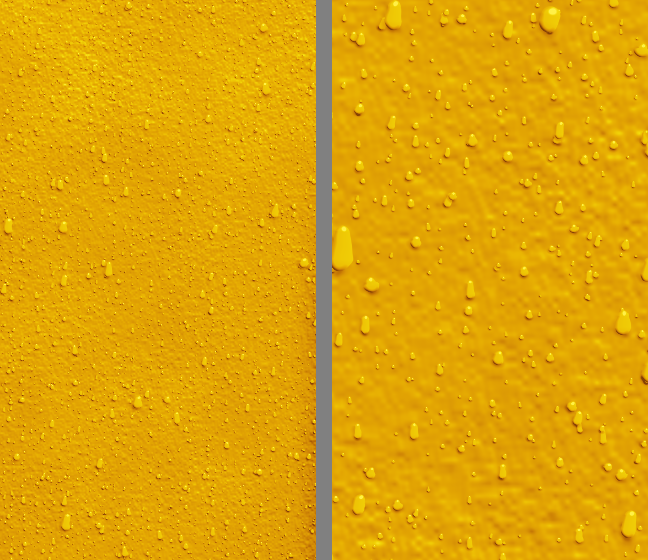
Left, the full canvas; right, a detail of the centre.
This texture is drawn by a Shadertoy shader. Its source:

```glsl
// Water drops clinging to a rough, golden yellow painted wall.
// Grain is embossed value noise; drops are tapered capsules scattered on
// jittered grids of four sizes, and one tone value is mapped to a colour ramp.

const vec2  LIGHT_DIR      = vec2(0.34, 0.94);
const float BASE_TONE      = 0.60;
const float GRAIN_FREQ     = 76.0;
const float GRAIN_GAIN     = 0.62;
const float PATCH_GAIN     = 0.24;
const float VERTICAL_FADE  = 0.20;
const float FACE_TONE      = 0.90;
const float RIM_DEPTH      = 0.85;
const float SHADOW_DEPTH   = 0.55;
const float COLUMN_ALIGN   = 0.55;  // how far drops line up in vertical trails

// Cell size, smallest radius, largest radius, chance of a drop
const vec4 LARGE_DROPS  = vec4(0.125, 0.0090, 0.0160, 0.30);
const vec4 MEDIUM_DROPS = vec4(0.050, 0.0046, 0.0086, 0.52);
const vec4 SMALL_DROPS  = vec4(0.029, 0.0026, 0.0048, 0.46);
const vec4 TINY_DROPS   = vec4(0.017, 0.0014, 0.0025, 0.34);

const vec3 RAMP[8] = vec3[8](
    vec3(0.52, 0.26, 0.02), vec3(0.71, 0.40, 0.02),
    vec3(0.81, 0.52, 0.02), vec3(0.86, 0.60, 0.02),
    vec3(0.89, 0.65, 0.01), vec3(0.92, 0.72, 0.01),
    vec3(0.95, 0.84, 0.03), vec3(1.00, 0.94, 0.28));

vec4 hash4(vec2 p) {
    vec4 h = fract(p.xyxy * vec4(0.1031, 0.1030, 0.0973, 0.1099));
    h += dot(h, h.wzxy + 33.33);
    return fract((h.xxyz + h.yzzw) * h.zywx);
}

float valueNoise(vec2 p) {
    vec2 cell = floor(p), f = fract(p);
    f = f * f * (3.0 - 2.0 * f);
    float low  = mix(hash4(cell).x, hash4(cell + vec2(1, 0)).x, f.x);
    float high = mix(hash4(cell + vec2(0, 1)).x, hash4(cell + vec2(1, 1)).x, f.x);
    return mix(low, high, f.y);
}

float wallHeight(vec2 p) {
    vec2 q = p * GRAIN_FREQ + 40.0;
    return 0.65 * valueNoise(q) + 0.45 * valueNoise(q * 2.1 + 17.0);
}

// Rough paint: broad patches, embossed grain and darker borders
float wallTone(vec2 p, float aspect) {
    float patches = 0.6 * valueNoise(p * 4.0 + 9.0) + 0.4 * valueNoise(p * 11.0 + 31.0);
    float relief = wallHeight(p) - wallHeight(p + LIGHT_DIR * 0.0055);
    float roughness = mix(0.75, 1.3, valueNoise(p * 5.0 + 70.0));
    float height = p.y / aspect;
    float tone = BASE_TONE + GRAIN_GAIN * roughness * relief;
    tone += PATCH_GAIN * (patches - 0.5) + VERTICAL_FADE * (height - 0.5);
    float rightEdge = smoothstep(0.92, 1.01, p.x);
    return tone - 0.28 * rightEdge * (1.0 - smoothstep(0.45, 0.8, height));
}

// Adds one size of drops, each with a cast shadow, dark rim and highlight
float addDrops(float tone, vec2 p, vec4 kind, float seed, float pixel) {
    vec2 home = floor(p / kind.x);
    for (int j = -1; j <= 1; j++)
    for (int i = -1; i <= 1; i++) {
        vec2 cell = home + vec2(i, j);
        vec4 place = hash4(cell + seed);
        if (place.z > kind.w) continue;
        vec4 form = hash4(cell + seed + 57.0);
        float column = hash4(vec2(cell.x + seed, seed)).y;
        vec2 jitter = vec2(mix(place.x, column, COLUMN_ALIGN), place.y);
        vec2 q = p - (cell + jitter) * kind.x;

        // Lean and slightly irregular outline
        float radius = mix(kind.y, kind.z, form.x * form.x);
        float lean = (form.y - 0.4) * 0.5;
        q = mat2(cos(lean), sin(lean), -sin(lean), cos(lean)) * q;
        q.x += radius * 0.3 * (valueNoise(q / radius + place.w * 90.0 + 20.0) - 0.5);

        // Tapered capsule, wide end at the bottom
        float stem = radius * mix(0.2, 2.4, form.z * form.z);
        float along = clamp(q.y / stem, 0.0, 1.0);
        float width = radius * mix(1.0, mix(0.55, 0.9, form.w), along);
        vec2 normal = (q - vec2(0.0, along * stem)) / width;
        float reach = length(normal);
        float dist = (reach - 1.0) * width;
        float facing = dot(normal, LIGHT_DIR) / max(reach, 0.001);

        float shadow = 1.0 - smoothstep(0.0, radius * 0.6 + pixel, dist);
        tone -= SHADOW_DEPTH * shadow * max(-facing, 0.0);

        float rim = smoothstep(0.55, 1.0, reach);
        float face = FACE_TONE + 0.12 * dot(normal, LIGHT_DIR);
        face -= RIM_DEPTH * rim * smoothstep(-0.1, -0.9, facing);
        face -= 0.25 * rim * smoothstep(0.2, -0.4, normal.x);
        face += 0.35 * (1.0 - smoothstep(0.15, 0.5, length(normal - 0.5 * LIGHT_DIR)));
        float cover = 1.0 - smoothstep(-0.6 * pixel, 0.6 * pixel, dist);
        tone = mix(tone, face, cover);
    }
    return tone;
}

vec3 rampColor(float tone) {
    float s = clamp(tone * 5.0 + 1.0, 0.0, 6.999);
    int k = int(s);
    return mix(RAMP[k], RAMP[k + 1 > 7 ? 7 : k + 1], fract(s));
}

void mainImage(out vec4 fragColor, in vec2 fragCoord) {
    vec2 p = fragCoord / iResolution.x;
    float pixel = 1.0 / iResolution.x;
    float tone = wallTone(p, iResolution.y / iResolution.x);
    tone = addDrops(tone, p, TINY_DROPS, 411.0, pixel);
    tone = addDrops(tone, p, SMALL_DROPS, 307.0, pixel);
    tone = addDrops(tone, p, MEDIUM_DROPS, 203.0, pixel);
    tone = addDrops(tone, p, LARGE_DROPS, 101.0, pixel);
    fragColor = vec4(rampColor(tone), 1.0);
}
```
